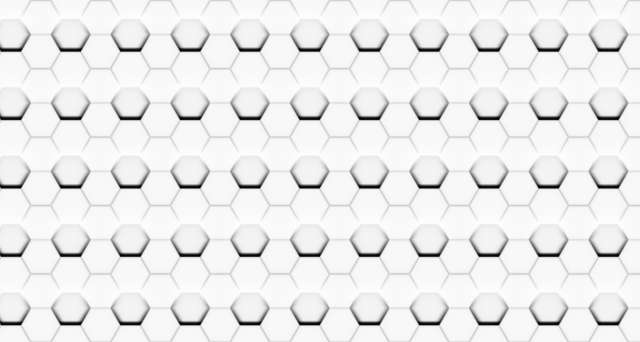
This pattern is drawn by a Shadertoy shader. Its source:

```glsl
// White honeycomb of flat-topped tiles with rows of shaded hexagonal wells.

const vec2  PERIOD = vec2(0.1747, 0.2);      // well spacing, in canvas heights
const vec2  FIRST_WELL = vec2(0.032, 0.099); // centre of the lower left well
const vec2  CELL = vec2(1.7320508, 2.0);     // the same spacing, in tile heights
const float TILE_TONE = 0.972;
const float WELL_TONE = 0.957;
const float SEAM_WIDTH = 0.030;
const float SEAM_DEPTH = 0.15;
const float RIM_WIDTH = 0.10;                // soft shade around a well floor
const float RIM_DEPTH = 0.09;
const float SIDE_WIDTH = 0.085;
const float SIDE_DEPTH = 0.80;
const float LIP_CORE = 0.045;                // solid black part of the lower lip
const float LIP_FADE = 0.150;
const float GLOW_REACH = 0.20;

// Offset from the nearest point of a rectangular lattice.
vec2 wrapCentered(vec2 p, vec2 size) {
    return p - size * floor(p / size + 0.5);
}

// Signed distance to a flat-topped hexagon of height 1.
float hexDistance(vec2 p) {
    p = abs(p);
    return max(p.y, dot(p, vec2(0.8660254, 0.5))) - 0.5;
}

// Distance to the closest seam of the full honeycomb.
float seamDistance(vec2 p) {
    vec2 lattice = vec2(CELL.x, 1.0);
    vec2 a = wrapCentered(p, lattice);
    vec2 b = wrapCentered(p - 0.5 * lattice, lattice);
    return -min(hexDistance(a), hexDistance(b));
}

float bell(float x, float width) {
    float t = x / width;
    return exp(-t * t);
}

// Raised tiles: fine seams that vanish in the highlight above each well.
float tileTone(vec2 p, vec2 q, float wellDist, float pixel) {
    float glow = exp(-max(wellDist, 0.0) / GLOW_REACH) * smoothstep(-0.2, 0.45, q.y);
    float seam = seamDistance(p);
    float line = SEAM_DEPTH * bell(seam, max(SEAM_WIDTH, 0.7 * pixel));
    line *= mix(0.65, 1.0, smoothstep(0.0, 0.4, abs(q.y)));
    float bevel = 0.012 * bell(seam, 0.12);
    return mix(TILE_TONE - line - bevel, 1.0, glow);
}

// Recessed floor: pale centre, dark lower sides and a black lower lip.
float wellTone(vec2 q, float wellDist) {
    float inside = max(-wellDist, 0.0);
    float tone = WELL_TONE - RIM_DEPTH * exp(-inside / RIM_WIDTH);

    // The upper rim melts into the highlight.
    float upper = smoothstep(0.0, 0.4, q.y);
    tone = mix(tone, 1.0, upper * (1.0 - smoothstep(0.0, 0.09, inside)));

    float sideDist = 0.5 - dot(abs(q), vec2(0.8660254, 0.5));
    float sideFade = smoothstep(0.45, -0.5, q.y);
    tone *= 1.0 - SIDE_DEPTH * sideFade * bell(max(sideDist, 0.0), SIDE_WIDTH);

    float lip = 1.0 - smoothstep(LIP_CORE, LIP_FADE, q.y + 0.5);
    return tone * (1.0 - 0.97 * lip);
}

void mainImage(out vec4 fragColor, in vec2 fragCoord) {
    vec2 uv = fragCoord / iResolution.y;
    vec2 p = (uv - FIRST_WELL) / PERIOD * CELL;
    float pixel = CELL.y / (PERIOD.y * iResolution.y);

    vec2 q = wrapCentered(p, CELL);
    float wellDist = hexDistance(q);
    float edge = max(0.025, 0.7 * pixel);
    float mask = 1.0 - smoothstep(-edge, edge, wellDist);

    float tone = mix(tileTone(p, q, wellDist, pixel), wellTone(q, wellDist), mask);
    fragColor = vec4(vec3(clamp(tone, 0.0, 1.0)), 1.0);
}
```
